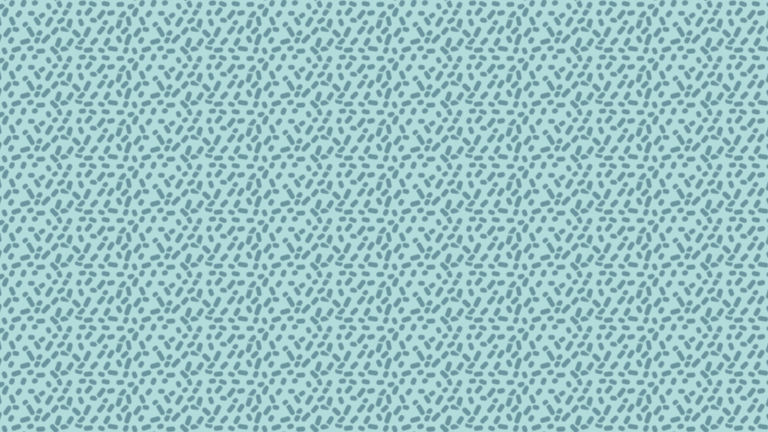
This pattern is drawn by a WebGL 1 fragment shader. Its source:

```glsl
precision highp float;
// Scattered rounded dashes in slate blue on pale aqua, like sprinkles.
// Jittered capsules sit on a brick-like 11 x 6 cell tile that repeats over the
// canvas; a cellular border keeps neighbouring dashes from merging.

uniform vec2 u_resolution;

vec3 hash3(vec2 cell) {
  vec3 q = vec3(dot(cell, vec2(127.1, 311.7)),
                dot(cell, vec2(269.5, 183.3)),
                dot(cell, vec2(419.2, 371.9)));
  return fract(sin(q + 4.7) * 43758.55);
}

float capsule(vec2 p, float angle, float halfLength, float radius) {
  vec2 axis = vec2(cos(angle), sin(angle));
  float along = clamp(dot(p, axis), -halfLength, halfLength);
  return length(p - axis * along) - radius;
}

// Distance to one dash; its row biases how level and how long it is
float dash(vec2 p, vec2 id) {
  vec3 place = hash3(id);
  vec3 form = hash3(id + 37.0);
  p -= (place.xy - 0.5) * vec2(0.010, 0.011);

  float levelShare = id.y < 0.5 ? 0.65 : (id.y > 4.5 ? 0.4 : 0.18);
  float slant = form.z < 0.62 ? 0.95 : -1.05;
  float angle = slant + (form.y - 0.5) * 0.7;
  if (form.x < levelShare) angle = (form.y - 0.5) * 0.8;

  float stretch = id.y > 4.5 ? 0.6 : 1.0;
  float halfLength = mix(0.0014, 0.0082, place.z) * stretch;
  return capsule(p, angle, halfLength, 0.0053 + 0.0006 * form.y);
}

void main() {
  vec2 uv = gl_FragCoord.xy / u_resolution.y;
  vec2 cellSize = vec2(0.301 / 11.0, 0.125 / 6.0);
  vec2 grid = uv / cellSize;

  // Nearest and second nearest dash
  float nearest = 1.0;
  float second = 1.0;
  for (int j = -1; j <= 1; j++) {
    float row = floor(grid.y) + float(j);
    float shift = 0.5 * mod(row, 2.0);
    for (int i = -1; i <= 1; i++) {
      float column = floor(grid.x - shift) + float(i);
      vec2 center = vec2(column + shift + 0.5, row + 0.5) * cellSize;
      float d = dash(uv - center, vec2(mod(column, 11.0), mod(row, 6.0)));
      second = min(second, max(nearest, d));
      nearest = min(nearest, d);
    }
  }

  // Cut a thin gap where two dashes would touch
  float shape = max(nearest, 0.0018 - 0.5 * (second - nearest));
  float ink = 1.0 - smoothstep(-0.0026, 0.0026, shape);

  vec3 paleAqua = vec3(0.70, 0.86, 0.86);
  vec3 slateBlue = vec3(0.415, 0.583, 0.623);
  gl_FragColor = vec4(mix(paleAqua, slateBlue, ink), 1.0);
}
```
